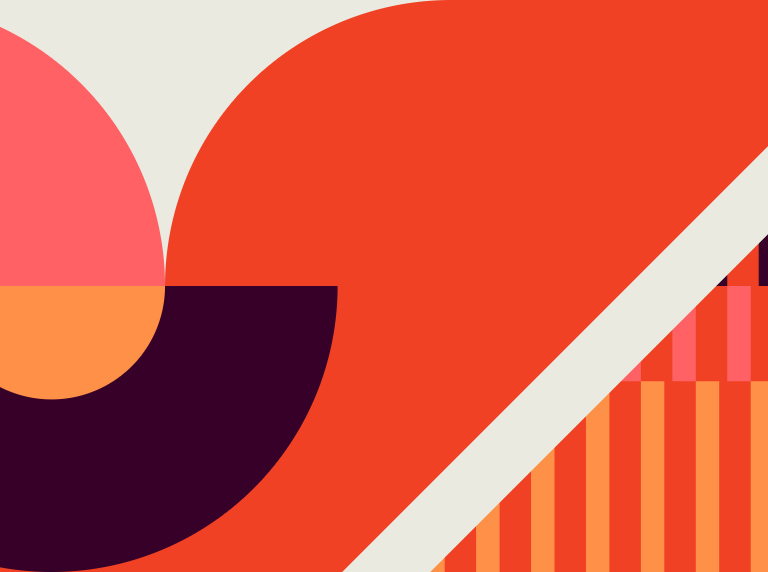
This background is drawn by a Shadertoy shader. Its source:

```glsl
const vec3 RED = vec3(0.941, 0.255, 0.141);
const vec3 CREAM = vec3(0.922, 0.918, 0.878);
const vec3 PLUM = vec3(0.212, 0.0, 0.157);
const vec3 PINK = vec3(1.0, 0.38, 0.392);
const vec3 ORANGE = vec3(1.0, 0.565, 0.282);

// Lengths are in canvas heights
const float MIDLINE = 0.5;
const float ARC_RADIUS = 0.5;
const float TANGENT_X = 0.2885;
const float BOWL_X = 0.0902;
const float BAND_START = 0.5983;
const float BAND_END = 0.7523;
const float STRIPE_START = 1.0244;
const float STRIPE_PERIOD = 0.096;
const float STRIPE_WIDTH = 0.041;
const float PINK_ROW_Y = 0.3335;

// Antialiased coverage of a signed distance, negative inside
float cover(float dist) {
    return clamp(0.5 - dist * iResolution.y, 0.0, 1.0);
}

float disc(vec2 p, float centerX, float radius) {
    return length(p - vec2(centerX, MIDLINE)) - radius;
}

// Each row of stripes shifts left by one stripe width
vec3 stripeRow(float x, float row, vec3 color) {
    float center = STRIPE_START + (0.5 - row) * STRIPE_WIDTH;
    float offset = mod(x - center + 0.5 * STRIPE_PERIOD, STRIPE_PERIOD) - 0.5 * STRIPE_PERIOD;
    return mix(RED, color, cover(abs(offset) - 0.5 * STRIPE_WIDTH));
}

void mainImage(out vec4 fragColor, in vec2 fragCoord) {
    vec2 p = fragCoord / iResolution.y;
    float aboveMid = cover(MIDLINE - p.y);

    // Upper half: cream corner between two touching arcs
    float redX = TANGENT_X + ARC_RADIUS;
    float corner = max(p.x - redX, -disc(p, redX, ARC_RADIUS));
    vec3 upper = mix(RED, CREAM, cover(corner));
    upper = mix(upper, PINK, cover(disc(p, TANGENT_X - ARC_RADIUS, ARC_RADIUS)));

    // Lower half: concentric bowls
    vec3 lower = mix(RED, PLUM, cover(disc(p, BOWL_X, ARC_RADIUS)));
    lower = mix(lower, ORANGE, cover(disc(p, BOWL_X, TANGENT_X - BOWL_X)));
    vec3 color = mix(lower, upper, aboveMid);

    // Staggered stripes in three rows
    vec3 stripes = stripeRow(p.x, 0.0, ORANGE);
    stripes = mix(stripes, stripeRow(p.x, 1.0, PINK), cover(PINK_ROW_Y - p.y));
    stripes = mix(stripes, stripeRow(p.x, 2.0, PLUM), aboveMid);

    // Diagonal band with the stripes beyond it
    float diagonal = p.x - p.y;
    color = mix(color, CREAM, cover((BAND_START - diagonal) * inversesqrt(2.0)));
    color = mix(color, stripes, cover((BAND_END - diagonal) * inversesqrt(2.0)));

    fragColor = vec4(color, 1.0);
}
```
